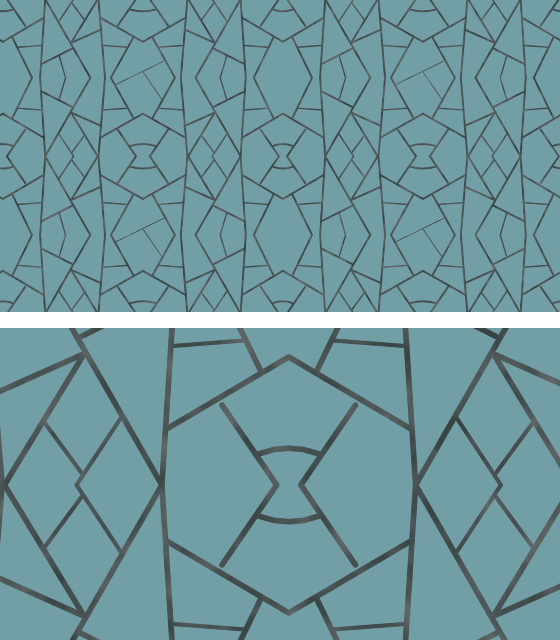
Top, the full canvas; bottom, a detail of the centre.
A Shadertoy shader for this pattern:

```glsl
const vec2 HALF_TILE = vec2(192.0, 107.8);
const float CANVAS_WIDTH = 4.0 * HALF_TILE.x;
const vec2 TILE_ORIGIN = vec2(196.0, 213.5);

const vec3 GROUND = vec3(0.447, 0.618, 0.647);
const vec3 LINE_DARK = vec3(0.215, 0.265, 0.265);
const vec3 LINE_PALE = vec3(0.365, 0.395, 0.395);

const float BOLD = 1.3;
const float MEDIUM = 0.95;
const float FINE = 0.6;

// Signed distance to a straight stroke
float stroke(vec2 p, vec2 a, vec2 b, float halfWidth) {
    vec2 ab = b - a;
    float t = clamp(dot(p - a, ab) / dot(ab, ab), 0.0, 1.0);
    return length(p - a - t * ab) - halfWidth;
}

// Offset from the centre of the nearest tile
vec2 repeatTile(vec2 p, vec2 halfTile) {
    return mod(p + halfTile, 2.0 * halfTile) - halfTile;
}

// Hexagon column; p.x runs outward from the column axis
float hexagonColumn(vec2 p, float shoulder, float sideTip, float waist, float tick) {
    // Outer hexagon and the taller one above it
    float d = stroke(p, vec2(0.0, 58.5), vec2(shoulder, 25.5), BOLD);
    vec2 foot = vec2(12.5, 51.5);
    d = min(d, stroke(p, foot, vec2(sideTip, 108.0), BOLD));
    d = min(d, stroke(p, vec2(21.0, 66.0), vec2(tick, 63.5), MEDIUM));

    // Hourglass with bowed caps
    vec2 corner = vec2(waist + 25.0, 36.5);
    vec2 capEnd = mix(vec2(waist, 0.0), corner, 0.38);
    vec2 capBend = vec2(capEnd.x * 0.45, 16.2);
    d = min(d, stroke(p, vec2(waist, 0.0), corner, BOLD));
    d = min(d, stroke(p, capEnd, capBend, BOLD));
    return min(d, stroke(p, capBend, vec2(0.0, 16.8), BOLD));
}

// Diamond column between the two bent uprights
float diamondColumn(vec2 p) {
    float d = stroke(p, vec2(61.0, 0.0), vec2(52.0, 108.0), BOLD);
    d = min(d, stroke(p, vec2(134.0, 0.0), vec2(141.0, 108.0), BOLD));

    // Diamond sides and braces
    vec2 apex = vec2(98.5, 60.0);
    d = min(d, stroke(p, vec2(134.0, 0.0), vec2(72.0, 108.0), BOLD));
    d = min(d, stroke(p, vec2(62.0, 0.0), apex, BOLD));
    d = min(d, stroke(p, apex, vec2(57.0, 41.5), BOLD));
    d = min(d, stroke(p, vec2(95.5, 67.0), vec2(140.0, 89.5), BOLD));

    // Inner cross and chevron
    d = min(d, stroke(p, vec2(95.0, 0.0), vec2(115.5, 31.0), MEDIUM));
    d = min(d, stroke(p, vec2(98.0, 4.5), vec2(80.0, 29.0), MEDIUM));
    return min(d, stroke(p, vec2(106.0, 108.0), vec2(115.0, 77.5), MEDIUM));
}

// Unmirrored branch inside every second tall hexagon
float branch(vec2 p) {
    float d = stroke(p, vec2(-38.5, -10.0), vec2(30.0, 23.5), FINE);
    return min(d, stroke(p, vec2(0.0, 8.0), vec2(26.5, -30.5), FINE));
}

float latticeDistance(vec2 p, vec2 halfTile) {
    vec2 folded = abs(repeatTile(p, halfTile));
    vec2 farSide = vec2(halfTile.x - folded.x, folded.y);
    float d = diamondColumn(folded);
    d = min(d, hexagonColumn(folded, 58.5, 44.0, 9.5, 55.5));
    d = min(d, hexagonColumn(farSide, 56.0, 40.0, 5.5, 53.5));
    return min(d, branch(repeatTile(p - vec2(0.0, halfTile.y), halfTile)));
}

// Brushed metal tone from layered sines
float brushedTone(vec2 p) {
    float tone = 0.0;
    float weight = 0.5;
    for (int i = 0; i < 4; i++) {
        tone += weight * sin(p.x + 1.7 * sin(p.y)) * cos(0.8 * p.y - p.x * 0.3);
        p = mat2(1.2, 1.4, -1.4, 1.2) * p + 2.3;
        weight *= 0.6;
    }
    return clamp(0.5 + 0.8 * tone, 0.0, 1.0);
}

void mainImage(out vec4 fragColor, in vec2 fragCoord) {
    float pixelSize = CANVAS_WIDTH / iResolution.x;
    vec2 p = fragCoord * pixelSize - TILE_ORIGIN;
    float d = latticeDistance(p, HALF_TILE);
    float coverage = 1.0 - smoothstep(-0.6 * pixelSize, 0.6 * pixelSize, d);
    vec3 lineColor = mix(LINE_DARK, LINE_PALE, brushedTone(p * 0.11));
    fragColor = vec4(mix(GROUND, lineColor, coverage), 1.0);
}
```
